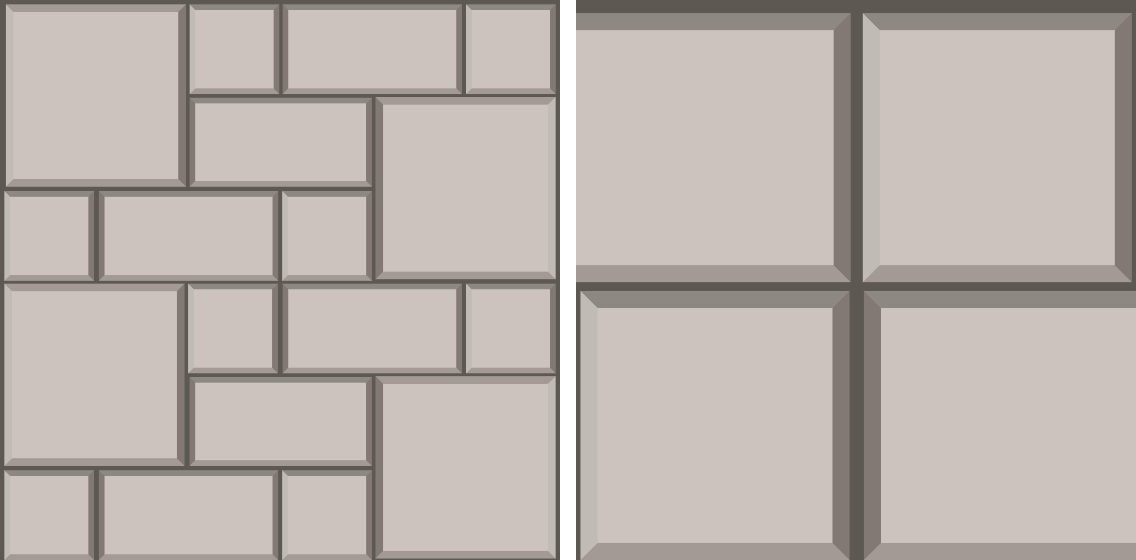
Left: the whole. Right: its middle third, enlarged.
Write a three.js fragment shader that draws this pattern.

```glsl
// Bevelled paving of large squares, oblong slabs and small squares in dark joints.
// The course of nine tiles repeats twice down the canvas; each tile is a
// rectangle with four mitred, flat-shaded edges.

varying vec2 vUv;

const vec3 FACE = vec3(0.80, 0.765, 0.745);
const vec3 JOINT = vec3(0.37, 0.345, 0.325);
const vec3 LIGHT = vec3(0.755, 0.735, 0.715);
const vec3 MID = vec3(0.64, 0.605, 0.59);
const vec3 DIM = vec3(0.555, 0.535, 0.515);
const vec3 DARK = vec3(0.51, 0.47, 0.455);

// Soft step across one screen pixel; the canvas is six units wide.
float edge(float d) {
  float w = 3.0 * fwidth(vUv.x);
  return smoothstep(-w, w, d);
}

// Paints one tile from its upper left corner; y runs downwards.
vec3 tile(vec3 below, vec2 p, vec2 corner, vec2 size, float bevel,
          vec3 top, vec3 left, vec3 right) {
  vec2 a = p - corner;
  vec2 b = corner + size - p;
  vec2 inset = min(a, b);
  float d = min(inset.x, inset.y);
  vec3 sides = a.x < b.x ? left : right;
  vec3 ends = a.y < b.y ? top : MID;
  vec3 rim = mix(sides, ends, edge((inset.x - inset.y) * 0.7071));
  return mix(below, mix(rim, FACE, edge(d - bevel)), edge(d));
}

void main() {
  vec2 p = vec2(vUv.x, 1.0 - vUv.y) * 6.0;
  float lower = step(3.023, p.y);
  p.y -= 2.992 * lower;
  // The left-hand tiles of the upper course sit slightly further right.
  vec2 nudge = vec2(0.0156 * (1.0 - lower), 0.0);

  vec2 small = vec2(0.961);
  vec2 oblong = vec2(1.922, 0.961);
  vec2 large = vec2(1.93, 1.953);
  vec3 color = JOINT;

  // Large squares, with their light edges facing outwards.
  color = tile(color, p, vec2(0.047, 0.047) + nudge, large, 0.082, MID, LIGHT, DARK);
  color = tile(color, p, vec2(4.023, 1.039), large, 0.082, MID, DARK, LIGHT);

  // Single oblong between the large squares.
  color = tile(color, p, vec2(2.031, 1.047), vec2(1.953, 0.953), 0.061, DIM, DARK, DARK);

  // Two strips of small, oblong, small.
  for (int i = 0; i < 2; i++) {
    float k = float(i);
    vec2 start = mix(vec2(2.016, 0.047), vec2(0.047, 2.047), k);
    color = tile(color, p, start + nudge * (1.0 - k), small, 0.061, DIM, LIGHT, DARK);
    color = tile(color, p, start + vec2(1.012, 0.0), oblong, 0.061, DIM, DARK, DARK);
    color = tile(color, p, start + vec2(2.977, 0.0), small, 0.061, DIM, LIGHT, DARK);
  }

  gl_FragColor = vec4(color, 1.0);
}
```
